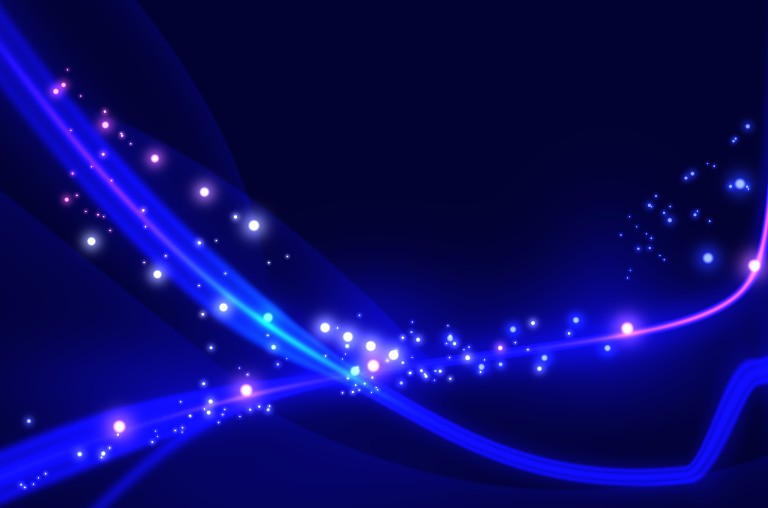
Write a Shadertoy shader that draws this background.

```glsl
// Two glowing ribbons cross over a midnight-blue field, among veils and sparks.
// Ribbons are height curves with slope-corrected distance, veils fade from one
// crisp edge, and sparks are hashed along the curves; all light is additive.

const float ASPECT = 1.512;
const vec3 NIGHT  = vec3(0.008, 0.006, 0.195);
const vec3 BLUE   = vec3(0.045, 0.035, 0.72);
const vec3 CYAN   = vec3(0.02, 0.48, 0.95);
const vec3 VIOLET = vec3(0.42, 0.10, 0.75);
const vec3 PINK   = vec3(1.0, 0.32, 0.65);
const vec3 WHITE  = vec3(0.88, 0.92, 1.0);
const vec3 AZURE  = vec3(0.15, 0.25, 1.0);
const int DUST_COUNT = 150;

vec3 hash3(float n) {
    vec3 h = fract(vec3(n) * vec3(0.1031, 0.1030, 0.0973));
    h += dot(h, h.yzx + 33.33);
    return fract((h.xxy + h.yzz) * h.zyx);
}

float bell(float x, float center, float width) {
    float t = (x - center) / width;
    return exp(-t * t);
}

float glow(vec2 p, float x, float y, float rx, float ry) {
    return bell(p.x, x, rx) * bell(p.y, y, ry);
}

// Ribbon from the upper left, hooked at the right
float fallingCurve(float x) {
    float u = 1.25 - x;
    return 0.06 + 0.544 * u * u + 0.03 * bell(x, 0.72, 0.25)
         + 0.175 * smoothstep(1.35, 1.49, x);
}

// Ribbon from the lower left to the right edge
float risingCurve(float x) {
    float left = max(0.75 - x, 0.0), end = x - ASPECT;
    return 0.27 + 0.14 * (x - 0.75) - 0.187 * left * left
         + 0.1 * exp(12.0 * end) + 0.1 * exp(60.0 * end);
}

// Light inside one side of an edge, fading with depth
float veil(float d, float depth, float px) {
    return smoothstep(-2.0 * px, 2.0 * px, d) * exp(-max(d, 0.0) / depth);
}

float band(float d, float width, float px) {
    float body = 1.0 - smoothstep(width * 0.55, width + px, abs(d));
    return body * (0.8 + 0.2 * cos(d / width * 8.0));
}

vec3 spark(vec2 p, vec2 center, float radius, vec3 tint) {
    float d = length(p - center);
    float core = 1.0 - smoothstep(radius * 0.35, radius, d);
    return mix(tint, WHITE, 0.55) * core + tint * bell(d, 0.0, radius * 2.0) * 0.55;
}

vec3 backdrop(vec2 p, float px) {
    float x = p.x, y = p.y;
    float light = 0.55 * glow(p, 0.73, 0.34, 0.16, 0.12)
                + 0.50 * glow(p, 1.16, 0.32, 0.27, 0.13)
                + 0.22 * glow(p, 1.20, 0.45, 0.12, 0.15)
                + 0.38 * glow(p, 0.32, 0.24, 0.30, 0.10)
                + 0.24 * glow(p, 0.55, 0.04, 0.38, 0.14);
    // Faint arcs, each lit on its inner side
    float t = y - 0.43, s = x - 0.138, u = 1.12 - x;
    float tallArc = 0.53 - 0.12 * t - 0.6 * t * t - x;
    float upperArc = 0.8 * (0.80 - 0.35 * s - 0.52 * s * s - y);
    float leftArc = 0.78 * (0.626 - 0.8 * x - y);
    float lowArc = 0.035 + 0.45 * u * u - y;
    light += 0.22 * veil(tallArc, 0.05, px) * smoothstep(0.35, 0.65, y);
    light += 0.24 * veil(upperArc, 0.07, px) * smoothstep(0.08, 0.3, x)
           * (1.0 - smoothstep(0.78, 0.92, x));
    light += 0.20 * veil(leftArc, 0.16, px) * (1.0 - smoothstep(0.3, 0.6, x));
    light += 0.18 * veil(lowArc, 0.08, px) * smoothstep(0.4, 0.6, x);
    return NIGHT + BLUE * light;
}

vec3 ribbons(vec2 p, float px) {
    float x = p.x, e = 0.004;
    float slopeA = (fallingCurve(x + e) - fallingCurve(x - e)) / (2.0 * e);
    float slopeB = (risingCurve(x + e) - risingCurve(x - e)) / (2.0 * e);
    float a = (p.y - fallingCurve(x)) / sqrt(1.0 + slopeA * slopeA);
    float b = (p.y - risingCurve(x)) / sqrt(1.0 + slopeB * slopeB);
    // Falling ribbon: violet, cyan, then narrow blue
    float widthA = mix(0.058, 0.02, smoothstep(0.42, 0.74, x))
                 + 0.01 * smoothstep(1.36, 1.46, x);
    vec3 c = mix(BLUE, CYAN, 0.75 * bell(x, 0.56, 0.14)) * band(a, widthA, px)
           * mix(0.55, 0.9, smoothstep(0.0, 0.3, x));
    c += (VIOLET * bell(x, 0.22, 0.16) + CYAN * bell(x, 0.55, 0.17)) * bell(a, 0.0, 0.007);
    c += BLUE * 0.35 * bell(a, 0.0, widthA * 1.5);
    // Rising ribbon: broad blue tail, then a thin pink line
    float widthB = mix(0.06, 0.01, smoothstep(0.1, 0.75, x));
    c += BLUE * (0.9 * band(b, widthB, px) + 0.4 * bell(b, 0.0, 0.045));
    float pinkness = 0.4 * bell(x, 0.48, 0.16) + 0.85 * smoothstep(0.95, 1.4, x);
    c += mix(AZURE * 0.5, PINK, pinkness) * bell(b, 0.0, 0.005) * (0.25 + pinkness);
    // Lower strand joining at the crossing
    float v = 0.72 - x;
    float strand = (p.y - 0.262 + 0.95 * v * v) / sqrt(1.0 + 3.61 * v * v);
    return c + BLUE * 0.6 * bell(strand, 0.0, 0.014) * (1.0 - smoothstep(0.68, 0.78, x));
}

// Fine dust: upper left, right cluster, and along the rising ribbon
vec3 dust(vec2 p) {
    vec3 c = vec3(0.0);
    for (int i = 0; i < DUST_COUNT; i++) {
        vec3 h = hash3(float(i) + 7.0), k = hash3(float(i) + 311.0);
        int group = i % 5;
        float x = group < 3 ? mix(0.03, 0.6, h.x) : mix(0.35, 1.2, (h.x + k.y) * 0.5);
        vec2 q = vec2(x, risingCurve(x) + mix(-0.04, 0.14, h.y * k.z));
        vec3 tint = mix(AZURE, WHITE, h.z);
        if (group == 0) {
            q.y = 0.86 - 0.85 * x + mix(-0.15, 0.12, h.y);
            tint = mix(PINK, WHITE, smoothstep(0.1, 0.5, x));
        } else if (group == 1) {
            q = vec2(mix(1.22, 1.48, h.x), 0.42 + 0.2 * h.x + 0.14 * h.y);
            tint = AZURE;
        }
        c += spark(p, q, mix(0.0018, 0.0065, k.x * k.x * k.x), tint) * 0.85;
    }
    return c;
}

// Large beads spaced along the ribbons and beside them
vec3 beads(vec2 p) {
    vec3 c = vec3(0.0);
    for (int i = 0; i < 6; i++) {
        float n = float(i), x = 0.235 + 0.25 * n;
        c += spark(p, vec2(x, risingCurve(x) + 0.012), i == 3 ? 0.006 : 0.015, mix(PINK, WHITE, 0.3));
        x = 0.886 + 0.062 * n;
        c += spark(p, vec2(x, risingCurve(x) + (i % 2 == 0 ? 0.045 : -0.02)), 0.008, AZURE);
        if (i < 5) c += spark(p, vec2(0.11 + 0.0975 * n, 0.82 - 0.066 * n),
                              0.007 + 0.0015 * n, mix(PINK, WHITE, n * n / 16.0));
        if (i < 4) c += spark(p, vec2(0.64 + 0.045 * n, 0.355 - 0.018 * n), 0.012, WHITE);
        if (i < 3) c += spark(p, vec2(0.18 + 0.13 * n, 0.525 - 0.065 * n), 0.01, WHITE);
        x = 0.528 + 0.171 * n;
        if (i < 2) c += spark(p, vec2(x, fallingCurve(x) + 0.015), 0.012, CYAN)
                      + spark(p, vec2(1.394 + 0.063 * n, 0.492 + 0.146 * n), 0.013, AZURE);
    }
    return c;
}

void mainImage(out vec4 fragColor, in vec2 fragCoord) {
    vec2 p = fragCoord / iResolution.xy * vec2(ASPECT, 1.0);
    float px = 1.0 / iResolution.y;
    vec3 color = backdrop(p, px) + ribbons(p, px) + dust(p) + beads(p);
    fragColor = vec4(clamp(color, 0.0, 1.0), 1.0);
}
```
